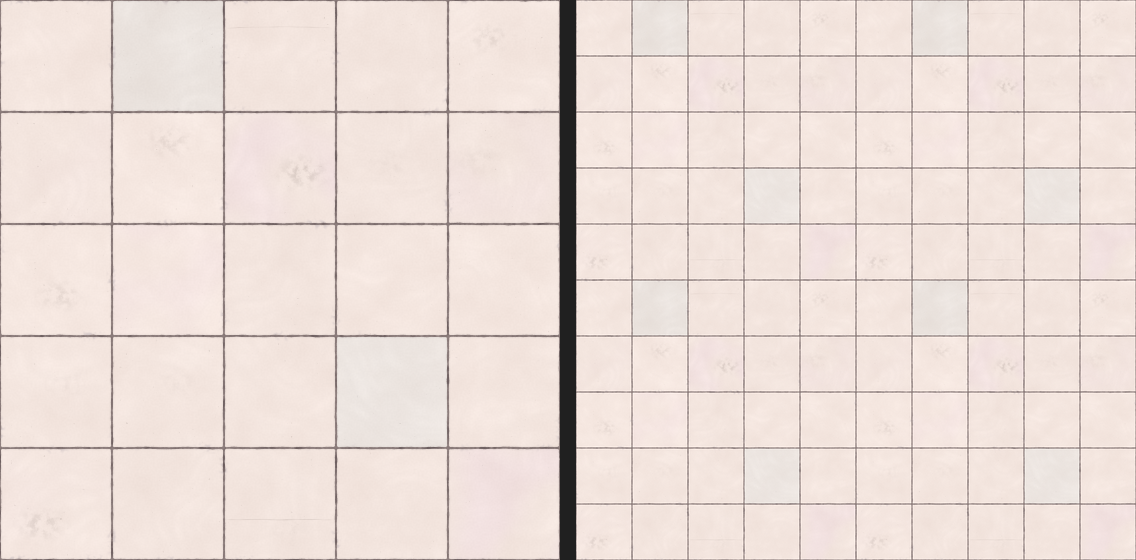
Left, the tile; right, the same tile 2 across and 2 down.
Write a Shadertoy shader that draws this texture.

```glsl
#define TILES 5.0
#define JOINT_HALF 0.0088
#define CORNER 0.014
#define WOBBLE 0.0045
#define CLOUD 0.022
#define STREAK 0.016
#define CREAM vec3(0.957, 0.902, 0.875)
#define GREY vec3(0.918, 0.894, 0.876)
#define PINK vec3(0.953, 0.886, 0.885)
#define GROUT vec3(0.545, 0.485, 0.480)
#define GROUT_DARK vec3(0.400, 0.345, 0.350)
#define SCUFF vec3(0.800, 0.755, 0.765)

float hash(vec2 p) {
    vec3 h = fract(p.xyx * vec3(0.1031, 0.1030, 0.0973));
    h += dot(h, h.yzx + 33.33);
    return fract((h.x + h.y) * h.z);
}

mat2 rotation(float a) {
    return mat2(cos(a), sin(a), -sin(a), cos(a));
}

float cornerSlope(vec2 cell, vec2 offset, float period) {
    float a = 6.28319 * hash(mod(cell, period));
    return dot(vec2(cos(a), sin(a)), offset);
}

// Gradient noise that wraps after a whole number of cells
float noise(vec2 p, float period) {
    vec2 i = floor(p), f = p - i;
    vec2 u = f * f * f * (f * (f * 6.0 - 15.0) + 10.0);
    vec2 e = vec2(0.0, 1.0);
    float low = mix(cornerSlope(i, f, period), cornerSlope(i + e.yx, f - e.yx, period), u.x);
    float high = mix(cornerSlope(i + e.xy, f - e.xy, period), cornerSlope(i + e.yy, f - e.yy, period), u.x);
    return mix(low, high, u.y);
}

float fbm(vec2 p, float period) {
    float sum = 0.0, gain = 1.0;
    for (int k = 0; k < 4; k++) {
        sum += gain * noise(p, period);
        p *= 2.0;
        period *= 2.0;
        gain *= 0.55;
    }
    return sum;
}

float tileDistance(vec2 c) {
    vec2 q = abs(c) - 0.5 + JOINT_HALF + CORNER;
    return length(max(q, 0.0)) + min(max(q.x, q.y), 0.0) - CORNER;
}

vec3 glaze(vec2 id, vec2 local) {
    // Tint of the whole tile, with two cooler ones on the grid
    float cool = 1.0 - step(0.5, abs(3.0 * id.x + 2.0 * id.y - 11.0));
    vec2 q = local + id * 7.0 + 3.0;
    float cloud = fbm(q * 2.3, 512.0);
    float blush = smoothstep(0.55, 1.0, hash(id + 21.0)) * smoothstep(-0.25, 0.4, noise(q * 1.7 + 40.0, 512.0));
    vec3 color = mix(CREAM, PINK, blush);
    color = mix(color, GREY, 0.85 * cool);
    color += 0.012 * (hash(id + 5.0) - 0.5);

    // Clouds and curved brush sweeps
    color += CLOUD * cloud * vec3(0.8, 1.0, 1.1);
    vec2 sweep = rotation(6.28319 * hash(id + 11.0)) * local;
    sweep += 0.22 * vec2(noise(q * 2.0 + 9.0, 512.0), noise(q * 2.0 + 70.0, 512.0));
    float arc = length(sweep - vec2(0.5, 0.2));
    float streak = noise(vec2(arc * 13.0, sweep.x * 2.5) + id * 13.0, 512.0);
    color += STREAK * streak * smoothstep(-0.3, 0.4, cloud);

    // Smudge and specks
    vec2 spot = 0.28 * (vec2(hash(id + 31.0), hash(id + 47.0)) * 2.0 - 1.0);
    float smudge = exp(-dot((local - spot) * vec2(6.0, 9.0), (local - spot) * vec2(6.0, 9.0)));
    smudge *= pow(hash(id + 61.0), 5.0) * smoothstep(-0.3, 0.5, fbm(q * 12.0, 512.0));
    color -= 0.11 * smudge;
    float specks = smoothstep(0.42, 0.62, noise(q * 34.0, 512.0)) * smoothstep(0.0, 0.45, noise(q * 4.0 + 20.0, 512.0));
    color -= 0.07 * specks;

    // Hairline scratch on the end tiles of the middle column
    float scratched = step(abs(id.x - 2.0), 0.5) * step(mod(id.y, 4.0), 0.5);
    float height = mix(-0.14, 0.26, id.y / 4.0) - 0.05 * local.x * local.x * id.y / 4.0;
    float hairline = smoothstep(0.009, 0.0, abs(local.y - height)) * smoothstep(0.49, 0.42, abs(local.x));
    return color - 0.065 * scratched * hairline * (0.7 + noise(q * 9.0, 512.0));
}

void mainImage(out vec4 fragColor, in vec2 fragCoord) {
    vec2 p = TILES * fragCoord / iResolution.xy;
    float pixel = TILES / min(iResolution.x, iResolution.y);

    // Hand-cut edges
    vec2 bent = p + WOBBLE * vec2(noise(p * 5.0, TILES * 5.0), noise(p * 5.0 + 11.0, TILES * 5.0));
    vec2 id = mod(floor(bent), TILES);
    vec2 local = fract(bent) - 0.5;
    float d = tileDistance(local) + WOBBLE * fbm(p * 14.0, TILES * 14.0);

    // Tile face with fine grain, scuffed rim and soft edge shade
    vec3 color = glaze(id, local);
    color += 0.012 * noise(p * 55.0, TILES * 55.0);
    float scuff = smoothstep(-0.05, 0.0, d) * smoothstep(0.1, 0.4, noise(p * 3.0, TILES * 3.0));
    scuff *= smoothstep(-0.1, 0.45, noise(p * 26.0, TILES * 26.0));
    color = mix(color, SCUFF, 0.6 * scuff);
    color *= 1.0 - 0.035 * smoothstep(-0.02, 0.0, d);

    // Grout with darker runs
    float dark = smoothstep(-0.05, 0.5, fbm(p * 4.0 + 6.0, TILES * 4.0));
    vec3 grout = mix(GROUT, GROUT_DARK, 0.75 * dark);
    grout += 0.06 * noise(p * 30.0, TILES * 30.0);
    color = mix(color, grout, smoothstep(-0.6 * pixel, 0.6 * pixel, d));
    fragColor = vec4(clamp(color, 0.0, 1.0), 1.0);
}
```
